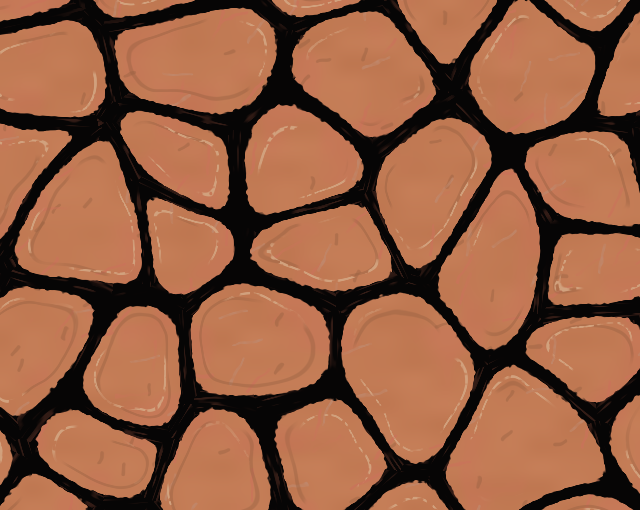
A WebGL 1 fragment shader for this texture:

```glsl
precision highp float;
// Hand-painted terracotta paving stones with thick, rough black brush joints.

uniform vec2 u_resolution;

const vec2 STONE_SIZE = vec2(0.285, 0.195);
const float JOINT_HALF_WIDTH = 0.0125;
const vec3 CLAY = vec3(0.76, 0.48, 0.33);
const vec3 PALE = vec3(0.82, 0.63, 0.49);
const vec3 PINK = vec3(0.79, 0.45, 0.35);
const vec3 DUSTY = vec3(0.75, 0.53, 0.42);
const vec3 UMBER = vec3(0.58, 0.37, 0.25);
const vec3 INK = vec3(0.025, 0.018, 0.018);
const vec3 DRY_INK = vec3(0.20, 0.11, 0.085);

float hash(vec2 p) {
  vec3 q = fract(vec3(p.xyx) * 0.1031);
  q += dot(q, q.yzx + 33.33);
  return fract((q.x + q.y) * q.z);
}

vec2 hash2(vec2 p) {
  return vec2(hash(p + 11.7), hash(p + 53.3));
}

float noise(vec2 p) {
  vec2 i = floor(p), f = fract(p);
  f = f * f * (3.0 - 2.0 * f);
  return mix(mix(hash(i), hash(i + vec2(1.0, 0.0)), f.x),
             mix(hash(i + vec2(0.0, 1.0)), hash(i + 1.0), f.x), f.y);
}

float smoothMin(float a, float b, float k) {
  float h = max(k - abs(a - b), 0.0) / k;
  return min(a, b) - h * h * k * 0.25;
}

// Jittered centre of a stone; alternate rows are shifted like brickwork.
vec2 stoneCentre(vec2 id) {
  vec2 jitter = 0.5 + 0.72 * (hash2(id + 40.0) - 0.5);
  return (id + jitter + vec2(0.5 * mod(id.y, 2.0), 0.0)) * STONE_SIZE;
}

// x: rounded distance to the joint, yz: direction across the nearest joint.
vec3 stoneEdge(vec2 p) {
  vec2 cell = floor(p / STONE_SIZE);
  vec2 home = vec2(0.0);
  float nearest = 9.0;
  for (int j = -2; j <= 2; j++)
  for (int i = -2; i <= 2; i++) {
    vec2 c = stoneCentre(cell + vec2(float(i), float(j)));
    float d = distance(p, c);
    if (d < nearest) { nearest = d; home = c; }
  }
  float edge = 1.0, closest = 1.0;
  vec2 across = vec2(1.0, 0.0);
  for (int j = -2; j <= 2; j++)
  for (int i = -2; i <= 2; i++) {
    vec2 c = stoneCentre(cell + vec2(float(i), float(j)));
    vec2 gap = c - home;
    if (dot(gap, gap) > 0.00001) {
      vec2 n = normalize(gap);
      float d = dot(0.5 * (c + home) - p, n);
      if (d < closest) { closest = d; across = n; }
      edge = smoothMin(edge, d, 0.045);
    }
  }
  return vec3(edge, across.x < 0.0 ? -across : across);
}

// Scattered short dabs leaning to the upper right.
float dabs(vec2 p, float spacing, float len, float width, float seed) {
  vec2 cell = floor(p / spacing);
  float cover = 0.0;
  for (int j = -1; j <= 1; j++)
  for (int i = -1; i <= 1; i++) {
    vec2 id = cell + vec2(float(i), float(j));
    vec2 r = hash2(id + seed);
    float angle = 0.8 + 1.6 * (hash(id + seed + 7.0) - 0.5);
    vec2 dir = vec2(cos(angle), sin(angle));
    vec2 q = p - (id + r) * spacing;
    float d = length(q - dir * clamp(dot(q, dir), -len, len));
    float present = step(0.45, hash(id + seed + 19.0));
    cover = max(cover, present * (1.0 - smoothstep(width * 0.4, width, d)));
  }
  return cover;
}

// Broken line that follows the stone outline at a wandering depth.
float rimLine(vec2 p, float depth, float width, float seed) {
  float wander = 0.024 + 0.022 * noise(p * 14.0 + seed);
  float line = 1.0 - smoothstep(width * 0.4, width, abs(depth - wander));
  return line * smoothstep(0.5, 0.65, noise(p * 11.0 + seed + 5.0));
}

vec3 paintStone(vec2 p, float depth) {
  vec2 q = p + 0.006 * (vec2(noise(p * 70.0), noise(p * 70.0 + 31.0)) - 0.5);
  float nearRim = 1.0 - smoothstep(0.035, 0.085, depth);
  float grain = noise(p * 150.0);
  vec3 col = CLAY + 0.03 * (noise(p * vec2(16.0, 24.0)) - 0.5);
  float wash = smoothstep(0.5, 0.8, noise(p * 15.0 + 60.0)) * nearRim;
  col = mix(col, PINK, 0.4 * wash);
  col = mix(col, UMBER, 0.4 * dabs(q, 0.10, 0.010, 0.005, 3.0));
  col = mix(col, PINK, 0.75 * nearRim * dabs(q, 0.09, 0.030, 0.004, 29.0));
  col = mix(col, DUSTY, 0.7 * dabs(q, 0.12, 0.028, 0.0035, 71.0) * (0.4 + grain));
  col = mix(col, UMBER, 0.4 * rimLine(q, depth, 0.004, 90.0));
  return mix(col, PALE, rimLine(q, depth, 0.0028, 12.0) * smoothstep(0.25, 0.55, grain));
}

void main() {
  vec2 p = gl_FragCoord.xy / u_resolution.y;
  vec2 bend = vec2(noise(p * 4.5 + 3.0), noise(p * 4.5 + 23.0)) - 0.5;
  vec2 w = p + 0.075 * bend;
  vec3 edge = stoneEdge(w);

  // Bristle streaks run along the joint and fray its border.
  vec2 along = vec2(-edge.z, edge.y);
  float bristle = noise(vec2(dot(w, edge.yz) * 230.0, dot(w, along) * 32.0));
  float fray = 0.004 * (noise(p * 130.0) - 0.5) + 0.003 * (bristle - 0.5);
  float halfWidth = JOINT_HALF_WIDTH + 0.007 * (noise(p * 9.0 + 80.0) - 0.5) + fray;
  float soft = max(0.0012, 0.6 / u_resolution.y);
  float joint = 1.0 - smoothstep(-soft, soft, edge.x - halfWidth);

  float dry = smoothstep(0.66, 0.92, bristle) * smoothstep(0.4, 0.65, noise(p * 13.0));
  vec3 ink = mix(INK, DRY_INK, dry);
  gl_FragColor = vec4(mix(paintStone(p, edge.x), ink, joint), 1.0);
}
```
